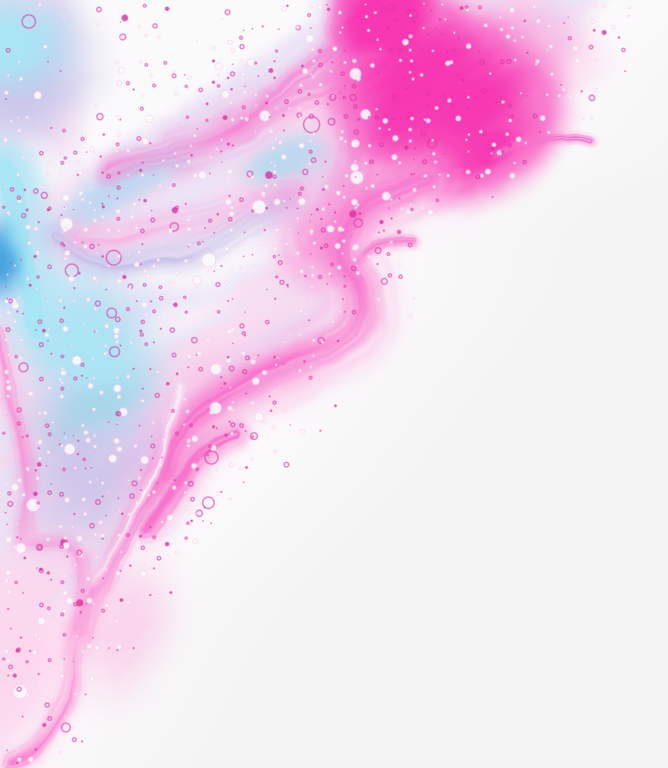
Give the GLSL for this background, as a Shadertoy shader.

```glsl
vec2 q;   // distorted position
vec3 col; // colour built up so far

float hash(vec2 p) {
    p = fract(p * vec2(123.34, 345.45));
    p += dot(p, p + 34.35);
    return fract(p.x * p.y);
}

float noise(vec2 p) {
    vec2 i = floor(p), f = fract(p);
    f *= f * (3. - 2. * f);
    return mix(mix(hash(i), hash(i + vec2(1, 0)), f.x),
               mix(hash(i + vec2(0, 1)), hash(i + 1.), f.x), f.y);
}

float fbm(vec2 p) {
    float sum = 0., amp = .5;
    for (int i = 0; i < 5; i++, amp *= .5) {
        sum += amp * noise(p);
        p = mat2(1.6, 1.2, -1.2, 1.6) * p + 3.7;
    }
    return sum;
}

// Soft rotated ellipse
float pool(vec2 center, vec2 radius, float angle) {
    vec2 p = q - center;
    float c = cos(angle), s = sin(angle);
    p = vec2(c * p.x + s * p.y, c * p.y - s * p.x) / radius;
    return exp(-pow(dot(p, p), 1.5));
}

// Quadratic curve filled with threads that run along it
float strand(vec2 a, vec2 b, vec2 c, float width) {
    float best = 9., side = 1.;
    vec2 from = a;
    for (int i = 1; i <= 10; i++) {
        float t = float(i) / 10.;
        vec2 to = mix(mix(a, b, t), mix(b, c, t), t), d = to - from, v = q - from;
        float dist = length(v - d * clamp(dot(v, d) / dot(d, d), 0., 1.));
        if (dist < best) { best = dist; side = sign(d.x * v.y - d.y * v.x); }
        from = to;
    }
    float k = best / width;
    return exp(-k * k) * (.45 + .75 * noise(vec2(k * side * 4. + 20., (q.x + q.y) * 7.)));
}

void paint(vec3 color, float amount) { col = mix(col, color, clamp(amount, 0., 1.)); }

// Right-hand limit of the paint at height y
float shore(float y) {
    return .76 * y - .04 * exp(-pow((y - .2) / .12, 2.))
         - .04 * exp(-pow((y - .7) / .06, 2.)) + .05 * smoothstep(.74, .8, y);
}

void mainImage(out vec4 fragColor, in vec2 fragCoord) {
    vec2 p = fragCoord / iResolution.y;
    float px = 1. / iResolution.y;
    vec3 white = vec3(.985, .98, .985), cyan = vec3(.66, .9, .96), lilac = vec3(.77, .75, .91);
    vec3 rose = vec3(.98, .66, .87), pink = vec3(.97, .46, .8), magenta = vec3(.97, .22, .7);

    // Swirling distortion and diagonal grain
    q = p + .05 * (vec2(fbm(p * 5.), fbm(p * 5. + 17.)) - .5);
    q += .014 * (vec2(fbm(q * 16.), fbm(q * 16. + 9.)) - .5);
    float grain = fbm(vec2(dot(q, vec2(4, 3)), dot(q, vec2(-15, 20))));
    float wash = .6 + .8 * grain;

    // Paper, pale body and clearings
    col = mix(white, vec3(.957), smoothstep(-.02, .3, p.x - shore(p.y)));
    paint(mix(vec3(.97, .83, .93), vec3(.9, .87, .96), smoothstep(.35, .65, grain)),
          .75 - .75 * smoothstep(-.06, 0., q.x - shore(q.y)));
    paint(white, smoothstep(-.015, .02, q.y - .71 - .64 * q.x) * smoothstep(.06, .12, q.x)
               * smoothstep(.45, .38, q.x));
    paint(white, .9 * pool(vec2(.27, .66), vec2(.13, .028), .3));
    paint(white, .8 * pool(vec2(.04, .78), vec2(.05, .04), -.5));
    paint(white, .6 * pool(vec2(.22, .57), vec2(.08, .022), .6));

    // Blue and lilac pools
    paint(lilac, .85 * pool(vec2(.03, .9), vec2(.075, .1), -.4));
    paint(cyan, pool(vec2(.025, .945), vec2(.06), 0.));
    paint(lilac, .85 * wash * pool(vec2(.115, .42), vec2(.09, .15), -.25));
    paint(cyan, .95 * pool(vec2(.125, .545), vec2(.075, .1), .2));
    paint(cyan, 1.5 * strand(vec2(0, .77), vec2(.03, .65), vec2(.06, .57), .033));
    paint(vec3(.22, .62, .86), .9 * pool(vec2(0, .655), vec2(.028, .045), .2));
    paint(cyan * .93, .6 * pool(vec2(.12, .47), vec2(.07, .03), .4));
    paint(vec3(.72, .84, .94), .85 * pool(vec2(.15, .75), vec2(.1, .026), .55));
    paint(vec3(.7, .85, .94), .9 * pool(vec2(.365, .79), vec2(.055, .033), .3));
    paint(lilac, .9 * strand(vec2(.07, .69), vec2(.18, .6), vec2(.37, .74), .017));
    paint(rose, .7 * strand(vec2(.1, .69), vec2(.2, .69), vec2(.38, .75), .018));

    // Rose folds and the magenta pool
    float fold = strand(vec2(.47, .98), vec2(.36, .84), vec2(.14, .775), .015);
    fold = max(fold, .8 * strand(vec2(.46, .91), vec2(.36, .87), vec2(.22, .8), .025));
    paint(pink, .85 * max(fold, strand(vec2(.45, .88), vec2(.5, .77), vec2(.4, .69), .04)));
    paint(rose, .7 * wash * pool(vec2(.68, .95), vec2(.09, .045), -.5));
    float bloom = max(pool(vec2(.575, .875), vec2(.15, .12), -.5), pool(vec2(.51, .97), vec2(.08), 0.));
    bloom = max(bloom, pool(vec2(.61, .81), vec2(.09, .05), .3));
    paint(pink, .9 * smoothstep(.12, .5, bloom));
    paint(magenta, smoothstep(.35, .9, bloom * (.75 + .5 * grain)));
    paint(pink, strand(vec2(.65, .8), vec2(.7, .825), vec2(.765, .8), .006));
    paint(pink, strand(vec2(.45, .65), vec2(.47, .7), vec2(.54, .69), .008));

    // Ribbon flowing to the lower left, a wide halo under a narrow core
    vec2 top = vec2(.56, .77), bend = vec2(.455, .64), mid = vec2(.36, .52);
    vec2 low = vec2(.21, .38), foot = vec2(.09, .13);
    for (int i = 0; i < 2; i++) {
        float w = i == 0 ? .043 : .018;
        float flow = max(strand(top, vec2(.37, .72), bend, w), strand(bend, vec2(.475, .57), mid, w));
        paint(i == 0 ? rose : pink, max(flow, strand(mid, vec2(.25, .47), low, w)));
    }
    float tail = max(strand(low, vec2(.13, .25), foot, .014), strand(foot, vec2(.07, .04), vec2(0, .02), .012));
    paint(pink, max(tail, strand(vec2(.31, .425), vec2(.24, .4), vec2(.19, .3), .016)));
    paint(white, .8 * strand(vec2(.24, .49), vec2(.2, .36), vec2(.12, .23), .006));

    // Lower left pool and its folded rim
    paint(vec3(.99, .84, .93), .9 * pool(vec2(.03, .15), vec2(.07, .11), -.2));
    paint(rose, .45 * wash * pool(vec2(.16, .17), vec2(.06, .09), -.4));
    vec2 fork = vec2(.02, .29);
    paint(mix(rose, pink, .5), .8 * max(strand(vec2(0, .56), vec2(.03, .42), fork, .012),
                                        strand(fork, vec2(.13, .3), vec2(.1, .17), .012)));

    // Scattered beads, drops and rings
    for (float layer = 0.; layer < 5.; layer++) {
        float scale = 16. + 13. * layer;
        vec2 cell = floor(p * scale), seed = cell + 31. * layer;
        vec2 c = (cell + .3 + .4 * vec2(hash(seed), hash(seed + 5.3))) / scale;
        float density = .33 * smoothstep(.12, -.02, c.x - shore(c.y));
        density *= 1. - .7 * smoothstep(0., .05, c.y - .74 - .64 * c.x);
        if (hash(seed + 2.7) > density) continue;
        float kind = hash(seed + 9.1), r = (.07 + .1 * hash(seed + 7.7)) / scale, d = length(p - c);
        float ring = smoothstep(1.5 * px, 0., abs(d - r));
        if (kind < .55) paint(mix(white, rose, .5 * ring), .9 * smoothstep(r + px, r - px, d));
        else if (kind < .8) paint(magenta * .87, .8 * smoothstep(.5 * r + px, .5 * r - px, d));
        else paint(magenta * .9, .6 * ring);
    }
    fragColor = vec4(col, 1);
}
```
